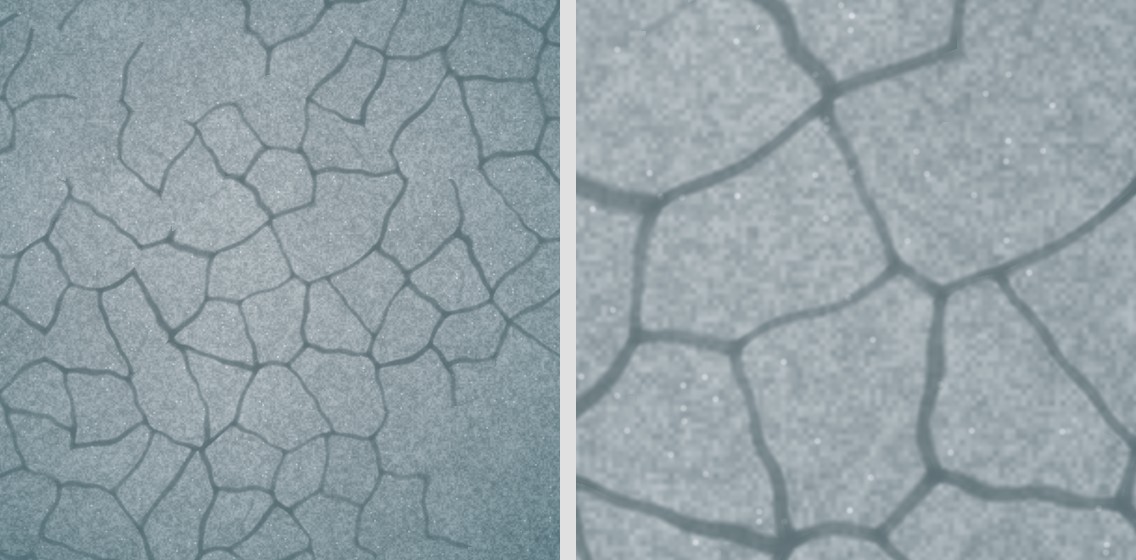
Left: the whole. Right: its middle third, enlarged.
A WebGL 2 fragment shader for this texture:

```glsl
#version 300 es
precision highp float;
// Weathered asphalt split by an irregular web of soft dark cracks.

uniform vec2 u_resolution;
out vec4 fragColor;

const vec3 CRACK_COLOR = vec3(0.34, 0.41, 0.43);
const vec3 STONE_COLOR = vec3(0.66, 0.70, 0.72);
const vec3 EDGE_TINT = vec3(-0.05, 0.0, 0.015);
const vec2 LIGHT_CENTER = vec2(0.46, 0.56);
const float LIGHT_PEAK = 0.92;
const float LIGHT_FALLOFF = 1.05;
const float SLAB_SCALE = 8.6;      // slabs across the canvas
const float HAIRLINE_SCALE = 13.0;
const float CRACK_WIDTH = 0.0021;  // half width
const float CRACK_SOFTNESS = 0.0042;
const float JUNCTION_SIZE = 0.011;
const float FINE_GRAIN = 0.36;
const float COARSE_GRAIN = 0.26;
const float SPECK_SCALE = 150.0;

float hash(vec2 p) {
  vec3 q = fract(p.xyx * 0.1031);
  q += dot(q, q.yzx + 33.33);
  return fract((q.x + q.y) * q.z);
}

vec2 hash2(vec2 p) {
  return vec2(hash(p), hash(p + vec2(37.2, 91.7)));
}

float noise(vec2 p) {
  vec2 i = floor(p), f = fract(p);
  f = f * f * (3.0 - 2.0 * f);
  return mix(mix(hash(i), hash(i + vec2(1, 0)), f.x),
             mix(hash(i + vec2(0, 1)), hash(i + vec2(1, 1)), f.x), f.y);
}

// Layered sines bend the straight cell borders.
vec2 bend(vec2 p) {
  vec2 w = 0.011 * sin(p.yx * 17.0 + vec2(0.7, 2.9));
  w += 0.005 * sin(p.yx * 41.0 + p * 23.0 + vec2(4.1, 1.3));
  w += 0.0016 * sin(p.yx * 113.0 - p * 71.0);
  return p + w;
}

// How likely a border is to have cracked open at this place.
float crackChance(vec2 p) {
  float smoothSide = smoothstep(-0.02, 0.22, p.x - 0.66 - 0.6 * p.y);
  float smoothCorner = 1.0 - smoothstep(0.12, 0.32, distance(p, vec2(0.17, 1.0)));
  return 0.86 - 0.74 * max(smoothSide, smoothCorner);
}

// Distances to the two nearest open borders (xy) and a tone per cell (z).
vec3 slabs(vec2 uv, float scale, float openness) {
  vec2 p = uv * scale, base = floor(p), f = p - base;
  vec2 nearOffset = vec2(0.0), nearCell = vec2(0.0);
  float nearest = 8.0;
  for (int y = -1; y <= 1; y++)
    for (int x = -1; x <= 1; x++) {
      vec2 cell = vec2(x, y);
      vec2 r = cell + 0.05 + 0.9 * hash2(base + cell + scale) - f;
      if (dot(r, r) < nearest) {
        nearest = dot(r, r);
        nearOffset = r;
        nearCell = cell;
      }
    }
  vec2 border = vec2(8.0);
  for (int y = -2; y <= 2; y++)
    for (int x = -2; x <= 2; x++) {
      vec2 cell = nearCell + vec2(x, y);
      if (x == 0 && y == 0) continue;
      vec2 r = cell + 0.05 + 0.9 * hash2(base + cell + scale) - f;
      vec2 pair = 2.0 * base + cell + nearCell;
      float chance = openness * crackChance((0.5 * pair + 0.5) / scale);
      if (hash(pair + 211.0) > chance) continue;
      float d = dot(0.5 * (nearOffset + r), normalize(r - nearOffset));
      if (d < border.x) border = vec2(d, border.x);
      else border.y = min(border.y, d);
    }
  return vec3(border / scale, hash(base + nearCell + 57.0));
}

float crackLine(float d, float halfWidth, float pixel) {
  return 1.0 - smoothstep(halfWidth - 0.5 * pixel, halfWidth + CRACK_SOFTNESS + 0.5 * pixel, d);
}

void main() {
  vec2 uv = gl_FragCoord.xy / u_resolution;
  float pixel = 1.0 / min(u_resolution.x, u_resolution.y);
  vec2 bent = bend(uv);

  // Uneven light, brightest near the middle.
  vec2 away = uv - LIGHT_CENTER;
  float falloff = dot(away, away);
  float tone = LIGHT_PEAK - LIGHT_FALLOFF * falloff;
  tone += 0.11 * (noise(uv * 5.0 + 3.0) - 0.5) + 0.09 * (noise(uv * 22.0) - 0.5);

  // Mineral grain.
  tone += FINE_GRAIN * (noise(uv * 300.0) - 0.5) + COARSE_GRAIN * (noise(uv * 125.0 + 9.0) - 0.5);

  // Main cracks, heavier where borders meet.
  vec3 slab = slabs(bent, SLAB_SCALE, 1.0);
  tone += 0.07 * (slab.z - 0.5);
  float wear = noise(uv * 14.0 + 31.0);
  float junction = 1.0 - smoothstep(0.0, JUNCTION_SIZE, slab.y);
  float crack = crackLine(slab.x, CRACK_WIDTH * (0.5 + wear + 0.8 * junction), pixel);
  crack *= min(1.0, 0.52 + 0.38 * wear + 0.3 * junction);

  // Faint hairlines inside the slabs.
  float hair = slabs(bent + 0.31 / HAIRLINE_SCALE, HAIRLINE_SCALE, 0.2).x;
  crack = max(crack, 0.36 * wear * crackLine(hair, 0.0008, pixel));
  tone = mix(tone, 0.08 + 0.15 * (tone - 0.5), crack);

  // Sparse pale chips, gathered in patches.
  vec2 chipCell = floor(uv * SPECK_SCALE);
  vec2 chipOffset = fract(uv * SPECK_SCALE) - 0.3 - 0.4 * hash2(chipCell + 5.0);
  float chip = 1.0 - smoothstep(0.12, 0.42, length(chipOffset));
  chip *= step(0.992 - 0.03 * noise(uv * 8.0 + 17.0), hash(chipCell + 71.0));
  tone += 0.4 * chip * (1.0 - 0.6 * crack);

  vec3 color = mix(CRACK_COLOR, STONE_COLOR, tone) + EDGE_TINT * falloff * 1.6;
  fragColor = vec4(clamp(color, 0.0, 1.0), 1.0);
}
```
